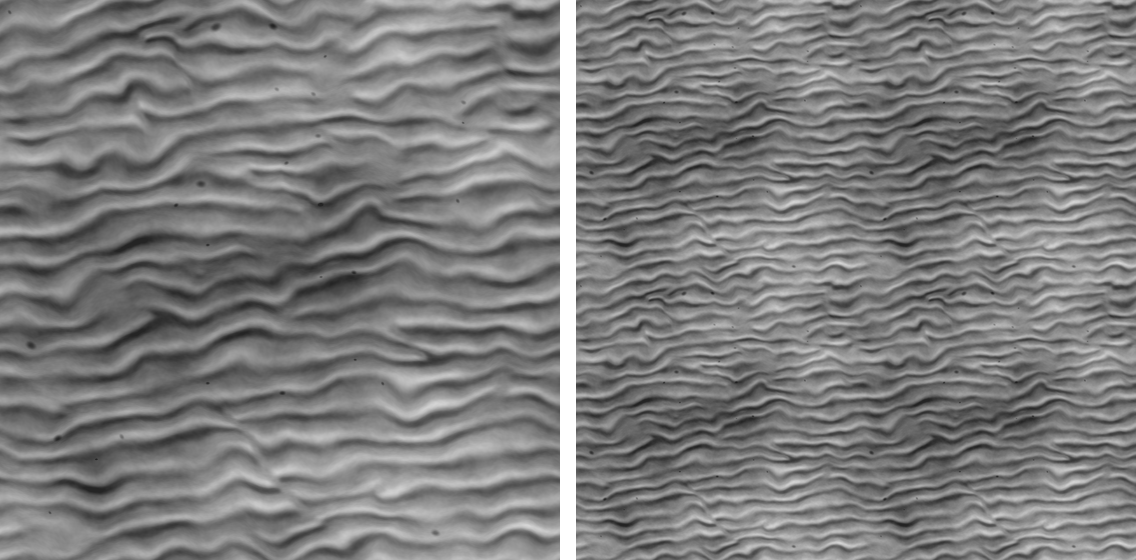
Left: one tile. Right: repeated 2 by 2.
Give the GLSL for this texture, as a three.js fragment shader.

```glsl
// Wind-blown sand ripples in grey: four wrapped wave trains are summed as phasors,
// so crests fork and merge where trains cancel. A skewed profile shades the ripples;
// wrapped gradient noise adds wobble, broad light, shadow and grain, then dark specks.

#define BASE_TONE 0.484
#define RIPPLE_CONTRAST 0.132
#define CREST_SKEW 0.62
#define WOBBLE_BROAD 0.034
#define WOBBLE_FINE 0.021
#define SCALLOP 0.022
#define LIGHT_PATCHES 0.21
#define TROUGH_SHADOW 0.08
#define MOTTLE 0.1
#define GRAIN 0.07
#define SPECK_DARKNESS 0.24

const float TAU = 6.2831853;

varying vec2 vUv;

vec2 hash2(vec2 p) {
  vec3 q = fract(p.xyx * vec3(0.1031, 0.1030, 0.0973));
  q += dot(q, q.yzx + 33.33);
  return fract((q.xx + q.yz) * q.zy);
}

// Dot of a random unit gradient with the offset from its lattice corner
float cornerSlope(vec2 cell, vec2 offset, vec2 period, float seed) {
  float angle = TAU * hash2(mod(cell, period) + seed * 17.0).x;
  return dot(vec2(cos(angle), sin(angle)), offset);
}

// Gradient noise that wraps after a whole number of cells
float noise(vec2 uv, vec2 period, float seed) {
  vec2 p = uv * period;
  vec2 cell = floor(p);
  vec2 f = p - cell;
  vec2 s = f * f * f * (f * (f * 6.0 - 15.0) + 10.0);
  vec2 e = vec2(1.0, 0.0);
  float low = mix(cornerSlope(cell, f, period, seed),
                  cornerSlope(cell + e, f - e, period, seed), s.x);
  float high = mix(cornerSlope(cell + e.yx, f - e.yx, period, seed),
                   cornerSlope(cell + 1.0, f - 1.0, period, seed), s.x);
  return mix(low, high, s.y);
}

// One wave train with whole repeats across and up
vec2 wave(vec2 uv, vec2 repeats) {
  float phase = TAU * dot(uv, repeats);
  return vec2(cos(phase), sin(phase));
}

// Sparse soft pits, one at most in each cell, kept inside the cell
float specks(vec2 uv, float cells, float chance, float radius, float seed) {
  vec2 cell = mod(floor(uv * cells), cells) + seed * 23.0;
  vec2 place = hash2(cell);
  vec2 kind = hash2(cell + 71.0);
  vec2 d = (fract(uv * cells) - mix(vec2(0.25), vec2(0.75), place)) / cells;
  float tilt = (place.x - 0.6) * 1.6;
  d = mat2(cos(tilt), -sin(tilt), sin(tilt), cos(tilt)) * d;
  d.x *= 0.7;
  float size = radius * mix(0.45, 1.0, kind.y);
  return step(kind.x, chance) * (1.0 - smoothstep(0.1 * size, size, length(d)));
}

void main() {
  vec2 uv = vUv;

  // Wobble the ripple lines, with small peaked scallops
  vec2 bent = uv;
  bent.y += WOBBLE_BROAD * noise(uv, vec2(5.0, 4.0), 1.0);
  bent.y += WOBBLE_FINE * noise(uv, vec2(13.0, 11.0), 2.0);
  bent.y += SCALLOP * sqrt(pow(noise(uv, vec2(9.0, 8.0), 14.0), 2.0) + 0.002);

  // Blend slanted, level, falling and steep trains by region
  float side = 0.5 + 0.36 * cos(TAU * (uv.x - 0.2));
  float slanted = clamp(side + 1.1 * noise(uv, vec2(4.0, 5.0), 3.0), 0.0, 1.0);
  float falling = 1.25 * smoothstep(0.0, 0.45, noise(uv, vec2(5.0, 6.0), 4.0));
  float steep = 1.1 * smoothstep(0.05, 0.5, noise(uv, vec2(5.0, 7.0), 15.0));
  vec2 sum = slanted * wave(bent, vec2(-4.0, 19.0))
           + (1.0 - slanted) * wave(bent, vec2(-1.0, 21.0))
           + falling * wave(bent, vec2(3.0, 25.0))
           + steep * wave(bent, vec2(-8.0, 23.0));
  float strength = length(sum);
  vec2 dir = sum / max(strength, 0.001);

  // Skewed profile: crisp bright lower edge fading upward into shade
  float profile = dir.y * (1.0 + CREST_SKEW * dir.x);
  float relief = smoothstep(0.0, 0.6, strength)
               * (0.95 + 1.0 * noise(uv, vec2(7.0, 11.0), 5.0));
  float tone = BASE_TONE + RIPPLE_CONTRAST * relief * profile;

  // Broad light and deeper troughs
  float light = noise(uv, vec2(2.0, 3.0), 6.0) + 0.6 * noise(uv, vec2(4.0, 9.0), 7.0);
  tone += LIGHT_PATCHES * light + 0.035 * cos(TAU * (uv.y - 0.95));
  float shade = smoothstep(0.0, 0.45, noise(uv, vec2(6.0, 11.0), 8.0));
  tone -= TROUGH_SHADOW * shade * smoothstep(0.1, 1.1, -profile * relief);

  // Mottling between ripples, then fine grain stretched along them
  tone += MOTTLE * noise(bent, vec2(9.0, 22.0), 16.0);
  float weight = 1.0;
  vec2 period = vec2(20.0, 38.0);
  for (int i = 0; i < 4; i++) {
    tone += GRAIN * weight * noise(bent, period, 9.0 + float(i));
    period *= 2.0;
    weight *= 0.62;
  }

  // Pits, large and small
  float pits = specks(uv, 7.0, 0.13, 0.010, 1.0);
  pits = max(pits, 0.8 * specks(uv, 15.0, 0.1, 0.0055, 2.0));
  tone -= SPECK_DARKNESS * pits;

  gl_FragColor = vec4(vec3(clamp(tone, 0.14, 0.9)), 1.0);
}
```
